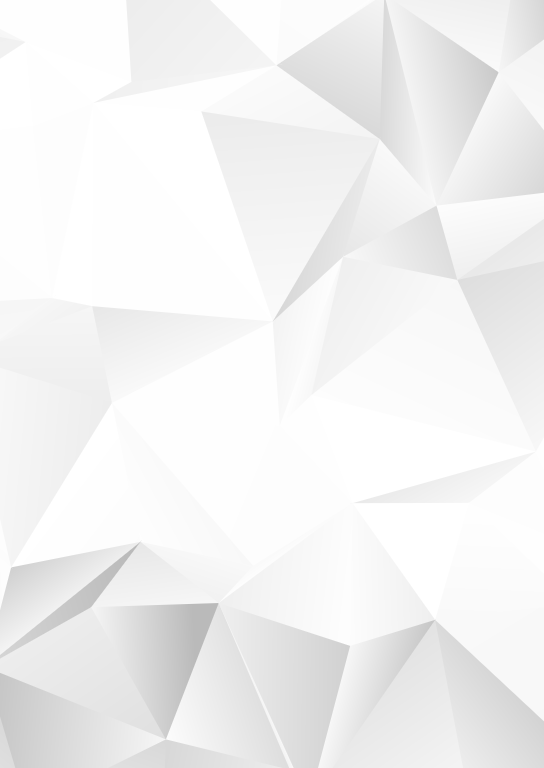
Give the GLSL for this background, as a Shadertoy shader.

```glsl
vec3 hash3(vec2 p) {
    vec3 q = vec3(dot(p, vec2(127.1, 311.7)), dot(p, vec2(269.5, 183.3)), dot(p, vec2(419.2, 371.9)));
    return fract(sin(q) * 43758.55);
}

float cross2(vec2 a, vec2 b) { return a.x * b.y - a.y * b.x; }

// Mesh corner: a grid node pushed off its place
vec2 node(vec2 id) { return id + 0.95 * (hash3(id + 7.3).xy - 0.5); }

float blob(vec2 p, vec2 center, vec2 size) {
    vec2 d = (p - center) / size;
    return exp(-dot(d, d));
}

// Broad shadow areas over the sheet, in 0..1 coordinates
float shadow(vec2 p) {
    return 0.16 * blob(p, vec2(0.95, 0.87), vec2(0.34, 0.20))
         + 0.21 * blob(p, vec2(0.18, 0.11), vec2(0.36, 0.15))
         + 0.11 * blob(p, vec2(0.75, 0.08), vec2(0.30, 0.13))
         + 0.11 * blob(p, vec2(0.78, 0.64), vec2(0.22, 0.12))
         + 0.09 * blob(p, vec2(0.08, 0.52), vec2(0.22, 0.09));
}

// One facet as (shade * coverage, coverage)
vec2 facet(vec2 p, vec2 a, vec2 b, vec2 c, vec2 seed, vec2 sheet, float pixel) {
    float area = cross2(b - a, c - a);
    vec3 edge = vec3(cross2(c - b, p - b), cross2(a - c, p - c), cross2(b - a, p - a)) * sign(area);
    vec3 dist = edge / vec3(length(c - b), length(a - c), length(b - a));
    float cover = clamp(0.5 + min(dist.x, min(dist.y, dist.z)) / pixel, 0.0, 1.0);

    // Linear gradient between three random corner tones
    vec3 weight = clamp(edge / max(abs(area), 0.001), 0.0, 1.0);
    float slope = dot(weight, 0.2 + 1.6 * hash3(seed));
    vec3 rnd = hash3(seed + 31.7);
    float dark = shadow((a + b + c) / 3.0 / sheet) * (0.25 + 1.5 * rnd.x) * slope;
    dark = max(dark - 0.012, 0.0) + 0.045 * step(0.86, rnd.y) * slope + 0.008 * rnd.z;
    return vec2(1.0 - min(dark, 0.27), 1.0) * cover;
}

void mainImage(out vec4 fragColor, in vec2 fragCoord) {
    float scale = 6.3 / iResolution.y;
    vec2 p = fragCoord * scale;
    vec2 sheet = iResolution.xy * scale;
    vec2 sum = vec2(0.0);

    // Each cell is split along one of its two diagonals
    for (int y = -1; y <= 1; y++)
    for (int x = -1; x <= 1; x++) {
        vec2 id = floor(p) + vec2(x, y);
        vec2 a = node(id), b = node(id + vec2(1, 0));
        vec2 c = node(id + 1.0), d = node(id + vec2(0, 1));
        if (hash3(id + 3.1).z < 0.5) {
            sum += facet(p, a, b, c, id + 0.2, sheet, scale);
            sum += facet(p, a, c, d, id + 0.6, sheet, scale);
        } else {
            sum += facet(p, a, b, d, id + 0.2, sheet, scale);
            sum += facet(p, b, c, d, id + 0.6, sheet, scale);
        }
    }
    fragColor = vec4(vec3(sum.x / max(sum.y, 0.001)), 1.0);
}
```
